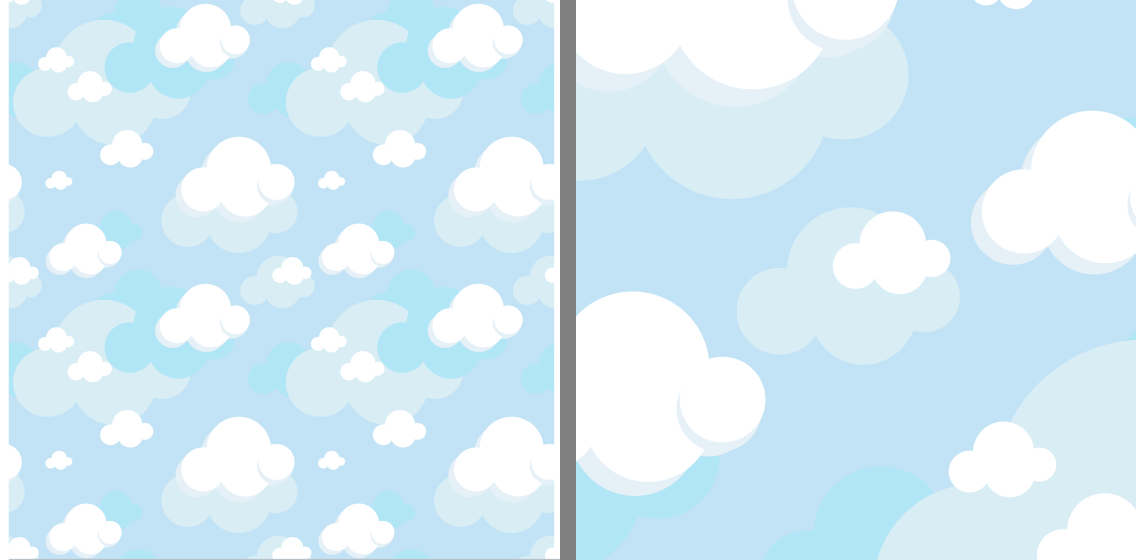
Left: the whole. Right: its middle third, enlarged.
Reproduce this pattern procedurally as a three.js fragment shader.

```glsl
varying vec2 vUv;

const float CANVAS = 100.0;            // canvas side in design units
const vec2 TILE = vec2(48.7, 50.0);    // two repeats across, two down
const vec2 SPAN = vec2(1.56, 98.96);   // left and right edge of the print

const vec3 SKY = vec3(0.76, 0.89, 0.96);
const vec3 PALE = vec3(0.85, 0.93, 0.96);
const vec3 AQUA = vec3(0.69, 0.90, 0.96);
const vec3 SHADE = vec3(0.90, 0.94, 0.97);
const vec3 WHITE = vec3(1.0);
const vec3 RULE = vec3(0.72, 0.75, 0.78);

float circle(vec2 p, vec2 center, float radius) {
  return length(p - center) - radius;
}

// Right lobe of a cloud of unit width
float sideLobe(vec2 p) {
  return circle(p, vec2(0.345, -0.045), 0.158);
}

// Four-lobed cloud of unit width
float cloudShape(vec2 p) {
  float d = circle(p, vec2(0.013, 0.071), 0.284);
  d = min(d, circle(p, vec2(-0.303, -0.110), 0.194));
  d = min(d, circle(p, vec2(0.071, -0.110), 0.239));
  return min(d, sideLobe(p));
}

// Position relative to the nearest repeat, scaled to unit width
vec2 cloudSpace(vec2 p, vec2 center, float width) {
  return (mod(p - center + 0.5 * TILE, TILE) - 0.5 * TILE) / width;
}

float cover(float d, float blur) {
  return 1.0 - smoothstep(-blur, blur, d);
}

vec3 flatCloud(vec3 base, vec2 p, vec2 center, float width, vec3 color, float blur) {
  vec2 q = cloudSpace(p, center, width);
  return mix(base, color, cover(cloudShape(q), blur / width));
}

vec3 shadedCloud(vec3 base, vec2 p, vec2 center, float width, float blur) {
  vec2 q = cloudSpace(p, center, width);
  float b = blur / width;
  vec3 color = mix(base, SHADE, cover(cloudShape(q + vec2(0.050, 0.052)), b));
  color = mix(color, WHITE, cover(cloudShape(q), b));
  // Crescent under the side lobe
  color = mix(color, SHADE, cover(sideLobe(q + vec2(0.012, 0.035)), b));
  return mix(color, WHITE, cover(sideLobe(q), b));
}

void main() {
  vec2 p = vUv * CANVAS;
  float blur = 0.75 * fwidth(p.x);
  vec3 color = SKY;

  // Tinted clouds, back to front
  color = flatCloud(color, p, vec2(51.3, 33.9), 14.1, AQUA, blur);
  color = flatCloud(color, p, vec2(24.5, 46.5), 15.1, AQUA, blur);
  color = flatCloud(color, p, vec2(20.6, 8.9), 9.7, AQUA, blur);
  color = flatCloud(color, p, vec2(18.1, 35.2), 31.7, PALE, blur);
  color = flatCloud(color, p, vec2(30.2, 40.5), 23.2, AQUA, blur);
  color = flatCloud(color, p, vec2(40.9, 13.3), 24.3, PALE, blur);
  color = flatCloud(color, p, vec2(49.5, 49.6), 13.3, PALE, blur);

  // White clouds with a shaded underside
  color = shadedCloud(color, p, vec2(36.5, 43.6), 16.1, blur);
  color = shadedCloud(color, p, vec2(42.4, 18.4), 20.2, blur);
  color = shadedCloud(color, p, vec2(15.2, 5.5), 12.9, blur);

  // Small plain clouds
  color = flatCloud(color, p, vec2(3.4, 1.6), 7.0, WHITE, blur);
  color = flatCloud(color, p, vec2(22.6, 23.4), 9.5, WHITE, blur);
  color = flatCloud(color, p, vec2(10.0, 39.3), 6.4, WHITE, blur);
  color = flatCloud(color, p, vec2(16.0, 34.5), 7.9, WHITE, blur);
  color = flatCloud(color, p, vec2(10.5, 17.8), 4.8, WHITE, blur);

  // White side margins and thin rule along the bottom
  color = mix(color, WHITE, cover(p.x - SPAN.x, blur));
  color = mix(color, WHITE, cover(SPAN.y - p.x, blur));
  color = mix(color, RULE, cover(p.y - 0.2, blur) * cover(SPAN.x - p.x, blur));

  gl_FragColor = vec4(color, 1.0);
}
```
